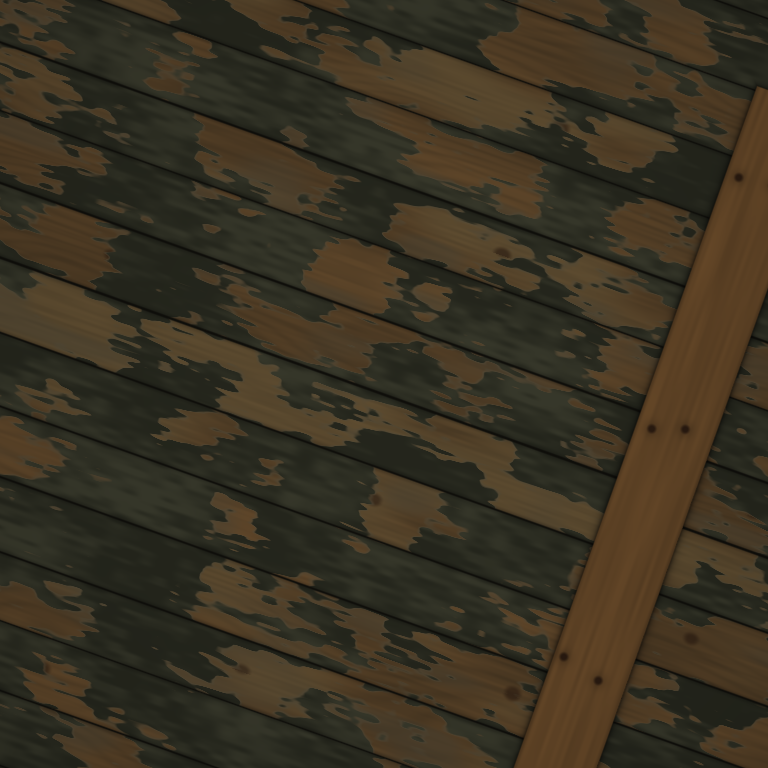
A WebGL 1 fragment shader for this texture:

```glsl
precision highp float;

// Slanted old floor boards with dark green-grey paint worn down to bare wood,
// crossed by a nailed batten. Boards live in a rotated frame (along, across);
// stretched value noise, seeded per board, gives the flaking paint and grain.

uniform vec2 u_resolution;

const float TILT = 0.343;            // slope of the boards, radians
const float BOARD_WIDTH = 0.0892;
const float FIRST_SEAM = 0.049;
const float SEAM_JITTER = 0.13;      // in board widths
const float SEAM_HALF = 0.0012;
const float PAINT_LEVEL = 0.505;     // higher leaves less paint
const float BATTEN_LEFT = 0.966;
const float BATTEN_RIGHT = 1.068;
const float BATTEN_TOP = -0.226;
const float RIGHT_SHIFT = 0.36;      // board offset beyond the batten
const float NAIL_SPACING = 0.338;
const float NAIL_RADIUS = 0.0065;

const vec3 PAINT_DARK = vec3(0.135, 0.140, 0.105);
const vec3 PAINT_LIGHT = vec3(0.205, 0.208, 0.158);
const vec3 WOOD_DARK = vec3(0.255, 0.195, 0.120);
const vec3 WOOD_LIGHT = vec3(0.355, 0.262, 0.155);
const vec3 WOOD_PALE = vec3(0.360, 0.298, 0.192);
const vec3 PRIMER = vec3(0.295, 0.270, 0.208);
const vec3 SEAM = vec3(0.055, 0.052, 0.038);
const vec3 BATTEN = vec3(0.362, 0.255, 0.142);
const vec3 NAIL = vec3(0.150, 0.095, 0.058);

float hash(vec2 p) {
  vec3 q = fract(vec3(p.xyx) * 0.1031);
  q += dot(q, q.yzx + 33.33);
  return fract((q.x + q.y) * q.z);
}

float noise(vec2 p) {
  vec2 i = floor(p), f = fract(p);
  f = f * f * (3.0 - 2.0 * f);
  return mix(mix(hash(i), hash(i + vec2(1.0, 0.0)), f.x),
             mix(hash(i + vec2(0.0, 1.0)), hash(i + 1.0), f.x), f.y);
}

// Bare wood: contour grain, fine fibres and an occasional knot
vec3 wood(vec2 q, float row, vec2 seed, float toSeam) {
  float figure = noise(q * vec2(5.0, 17.0) + seed);
  float rings = 0.5 + 0.5 * sin(q.y * 330.0 + figure * 28.0);
  float fibre = noise(q * vec2(16.0, 270.0) + seed);
  float blotch = noise(q * vec2(7.0, 20.0) + seed + 40.0);
  float tone = 0.12 + 0.55 * blotch + 0.35 * fibre - 0.22 * rings * rings
             + 0.35 * (hash(vec2(row, 5.0)) - 0.3);
  vec3 color = mix(WOOD_DARK, WOOD_LIGHT, clamp(tone, 0.0, 1.0));
  float pale = smoothstep(0.55, 0.85, hash(vec2(row, 9.0)) * 0.6 + blotch * 0.5);
  color = mix(color, WOOD_PALE * (0.9 + 0.1 * fibre), 0.75 * pale);

  float slot = q.x / 0.45 + hash(vec2(row, 2.0));
  float cell = floor(slot);
  vec2 k = vec2((slot - cell - 0.5) * 0.45, toSeam - BOARD_WIDTH * 0.45);
  float r = length(k * vec2(0.75, 1.0)) + 0.004 * figure;
  float knot = (1.0 - smoothstep(0.006, 0.013, r)) * step(0.55, hash(vec2(cell, row)));
  return mix(color, NAIL, 0.6 * knot);
}

// Signed paint cover: positive where paint survives
float paintCover(vec2 q, vec2 seed, float toSeam) {
  q.y += 0.010 * noise(q * vec2(11.0, 14.0) + seed);
  float cover = 0.55 * noise(q * vec2(10.5, 14.0) + seed)
              + 0.26 * noise(q * vec2(27.0, 55.0) + seed + 13.0)
              + 0.19 * noise(q * vec2(50.0, 200.0) + seed + 71.0);
  cover += 0.09 * (1.0 - smoothstep(0.002, 0.018, toSeam));
  cover += 0.10 * smoothstep(0.89, 0.95, q.x) * step(q.x, BATTEN_RIGHT);
  cover += 0.13 * exp(-14.0 * dot(q - vec2(0.38, 0.66), q - vec2(0.38, 0.66)));
  return cover - PAINT_LEVEL;
}

vec3 boards(vec2 q, float px) {
  // nearest jittered seam decides which board this is
  float b = (q.y - FIRST_SEAM) / BOARD_WIDTH - RIGHT_SHIFT * step(BATTEN_RIGHT, q.x);
  float k = floor(b + 0.5);
  float d = b - k - SEAM_JITTER * (hash(vec2(k, 3.0)) - 0.5);
  float row = d > 0.0 ? k : k - 1.0;
  float toSeam = abs(d) * BOARD_WIDTH;
  vec2 seed = 60.0 * vec2(hash(vec2(row, 1.0)), hash(vec2(row, 7.0)));

  float cover = paintCover(q, seed, toSeam);
  float film = noise(q * vec2(6.0, 12.0) + seed) * 0.6 + noise(q * vec2(40.0, 150.0)) * 0.4;
  vec3 paint = mix(PAINT_DARK, PAINT_LIGHT, smoothstep(0.3, 0.85, film));
  vec3 color = wood(q, row, seed, d > 0.0 ? toSeam : BOARD_WIDTH - toSeam);

  // thin grey remnants, pale flaked rim, then solid paint
  float haze = smoothstep(0.5, 0.85, noise(q * vec2(9.0, 30.0) + seed + 90.0));
  color = mix(color, PRIMER * 0.9, 0.45 * haze);
  color = mix(color, PRIMER, 0.5 * smoothstep(-0.05, -0.01, cover));
  color = mix(color, paint, smoothstep(-0.016, 0.016, cover));

  float seamHalf = SEAM_HALF * (0.7 + 0.9 * hash(vec2(k, 11.0)));
  color *= 0.78 + 0.22 * smoothstep(0.0, 0.007, toSeam);
  return mix(SEAM, color, smoothstep(seamHalf - px, seamHalf + px, toSeam));
}

vec3 batten(vec2 q, float px) {
  float fibre = noise(q * vec2(190.0, 9.0)) * 0.6 + noise(q * vec2(40.0, 5.0)) * 0.4;
  vec3 color = BATTEN * (0.88 + 0.22 * fibre);
  float edge = min(q.x - BATTEN_LEFT, BATTEN_RIGHT - q.x);
  color *= 0.82 + 0.18 * smoothstep(0.0, 0.006, edge);
  // nails in loose pairs
  float level = floor((q.y + 0.11) / NAIL_SPACING + 0.5);
  for (int i = 0; i < 2; i++) {
    float side = float(i);
    float shift = hash(vec2(level, side + 20.0)) - 0.5;
    vec2 at = vec2(0.982 + 0.047 * side + 0.01 * shift,
                   level * NAIL_SPACING - 0.11 + 0.025 * shift);
    float r = length(q - at);
    color *= 1.0 - 0.2 * exp(-r * r * 9000.0);
    color = mix(NAIL, color, smoothstep(NAIL_RADIUS * 0.6 - px, NAIL_RADIUS + px, r));
  }
  return color;
}

void main() {
  float px = 1.0 / min(u_resolution.x, u_resolution.y);
  vec2 p = gl_FragCoord.xy * px;
  vec2 v = vec2(p.x, 1.0 - p.y);
  float c = cos(TILT), s = sin(TILT);
  vec2 q = vec2(c * v.x + s * v.y, c * v.y - s * v.x);   // along, across

  vec3 color = boards(q, px);
  float inside = min(min(q.x - BATTEN_LEFT, BATTEN_RIGHT - q.x), q.y - BATTEN_TOP);
  color *= 1.0 - 0.6 * exp(-max(-inside, 0.0) / 0.004);  // contact shadow
  color = mix(color, batten(q, px), smoothstep(-px, px, inside));

  // soft room light, dimmer toward the corners
  color *= 1.05 - 0.28 * dot(p - 0.5, p - 0.5);
  gl_FragColor = vec4(color, 1.0);
}
```
